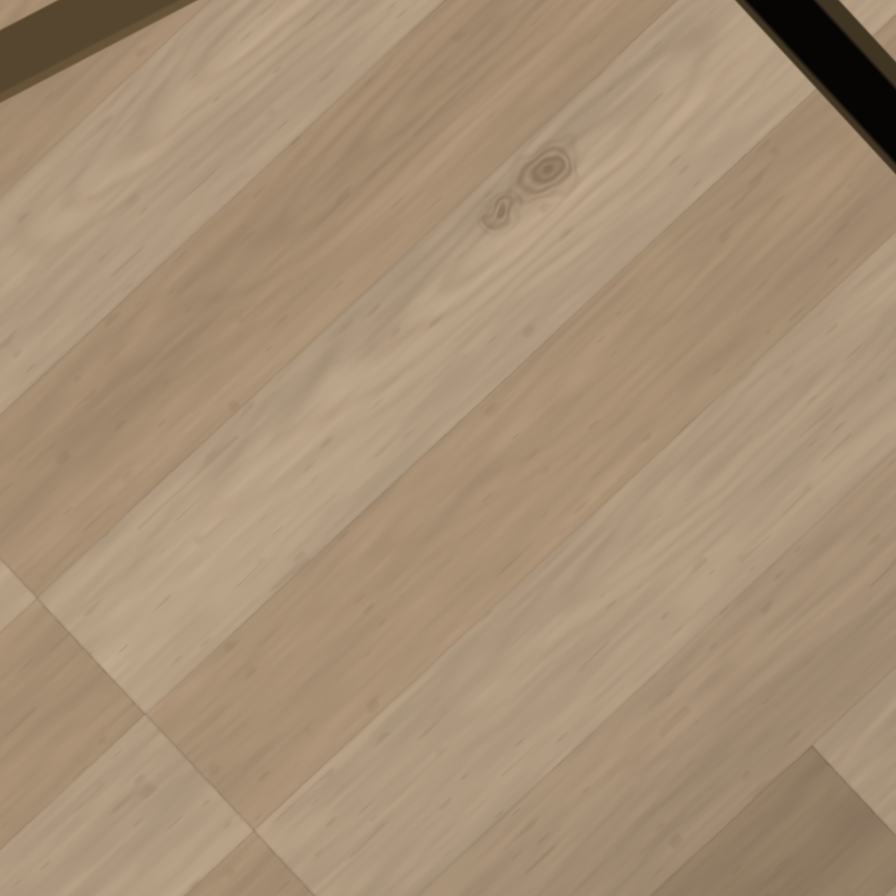
Reproduce this texture procedurally as a three.js fragment shader.

```glsl
// Pale oak floor planks laid on a diagonal, with a knot and two dark bars across the top corners.
varying vec2 vUv;

const vec2 GRAIN_DIR = vec2(0.731, 0.682);
const float PLANK_WIDTH = 0.1775;
const float FIRST_SEAM = -0.14;
const vec3 OAK_LIGHT = vec3(0.695, 0.612, 0.512);
const vec3 OAK_DARK = vec3(0.635, 0.541, 0.437);
const vec3 OAK_SHADE = vec3(0.48, 0.38, 0.29);
const vec3 BRONZE = vec3(0.33, 0.27, 0.18);
const vec3 BLACK = vec3(0.025, 0.018, 0.01);

float hash(vec2 p) {
  p = fract(p * vec2(0.1031, 0.1130));
  p += dot(p, p.yx + 33.33);
  return fract((p.x + p.y) * p.x * 43.7);
}

float noise(vec2 p) {
  vec2 i = floor(p);
  vec2 f = fract(p);
  f = f * f * (3.0 - 2.0 * f);
  return mix(mix(hash(i), hash(i + vec2(1.0, 0.0)), f.x),
             mix(hash(i + vec2(0.0, 1.0)), hash(i + vec2(1.0, 1.0)), f.x), f.y);
}

float band(float x, float lo, float hi, float soft) {
  return smoothstep(lo - soft, lo + soft, x) * (1.0 - smoothstep(hi - soft, hi + soft, x));
}

// Elongated growth rings around the heart of one plank
float growthRings(vec2 q, vec2 heart, float seed) {
  vec2 d = (q - heart) * vec2(0.13, 1.0);
  float warp = noise(q * vec2(5.0, 16.0) + seed) * 0.018 + noise(q * vec2(16.0, 45.0) + seed) * 0.005;
  float rings = 0.5 + 0.5 * sin((length(d) + warp) * 430.0);
  return rings * rings * (1.0 - smoothstep(0.035, 0.11, length(d)));
}

// Streaks along the grain, from broad bands down to fine pores
float streaks(vec2 q, float seed) {
  q.y += 0.012 * noise(q * vec2(3.0, 5.0) + seed);
  float broad = noise(q * vec2(1.6, 24.0) + seed) - 0.5;
  float middle = noise(q * vec2(5.0, 75.0) + seed * 2.0) - 0.5;
  float fine = noise(q * vec2(20.0, 190.0) + seed * 3.0) - 0.5;
  return broad * 0.085 + middle * 0.055 + fine * 0.055;
}

// Swirled dark knot; returns the shading amount
float knot(vec2 q, vec2 centre, float radius) {
  vec2 d = (q - centre) * vec2(1.0, 1.45);
  float r = length(d) / radius + 0.45 * (noise(q * 65.0) - 0.5);
  float swirl = 0.5 + 0.5 * sin(r * 19.0 + 4.0 * noise(q * 45.0));
  float core = 1.0 - smoothstep(0.0, 0.55, r);
  return (1.0 - smoothstep(0.6, 1.15, r)) * (0.16 + 0.38 * swirl) + 0.4 * core;
}

vec3 planks(vec2 p) {
  vec2 q = vec2(dot(p, GRAIN_DIR), dot(p, vec2(-GRAIN_DIR.y, GRAIN_DIR.x)));
  float across = (q.y - FIRST_SEAM) / PLANK_WIDTH;
  float row = floor(across);
  float joint = row < -2.5 ? 0.777 : 0.257;
  float piece = step(q.x, joint);
  float seed = 17.0 * hash(vec2(row + 31.0, piece * 7.0 + 5.0)) + row * 3.0 + 40.0;

  // Plank tone alternates by row and flips beyond each joint
  float dark = mod(row + piece + 1.0, 2.0);
  dark = dark * (row < -1.5 && piece < 0.5 ? 0.4 : 0.85) + 0.15 * hash(vec2(seed, 3.0));
  vec3 col = mix(OAK_LIGHT, OAK_DARK, dark);
  col *= row < -2.5 && piece > 0.5 ? 0.91 : 1.0;

  // Grain and rings
  col *= 1.0 + streaks(q, seed);
  float middle = FIRST_SEAM + (row + 0.68) * PLANK_WIDTH;
  float rings = growthRings(q, vec2(1.0, middle), seed);
  col = mix(col, OAK_SHADE, rings * (row > 0.5 ? 0.15 : 0.08));
  float flecks = smoothstep(0.86, 0.96, noise(q * vec2(28.0, 140.0) + seed * 5.0));
  col = mix(col, OAK_SHADE, flecks * 0.17);

  // Large and small knot on one grain line
  for (int i = 0; i < 2; i++) {
    float k = float(i);
    float shade = knot(q, vec2(1.0 - 0.072 * k, 0.176), 0.046 - 0.019 * k);
    col = mix(col, OAK_SHADE * 0.94, shade * 0.75);
  }

  // Thin shadows in the seams
  float edge = min(fract(across), 1.0 - fract(across)) * PLANK_WIDTH;
  float seam = 0.05 * (1.0 - smoothstep(0.0, 0.003, edge));
  seam += 0.08 * (1.0 - smoothstep(0.0, 0.003, abs(q.x - joint)));
  return col * (1.0 - seam);
}

vec3 scene(vec2 p) {
  vec3 col = planks(p);
  // Bronze bar, top left, with a lighter lower lip
  float left = dot(p, vec2(-0.462, 0.887));
  vec3 bronze = mix(BRONZE * 1.2, BRONZE, smoothstep(0.792, 0.797, left));
  col = mix(col, bronze, band(left, 0.785, 0.857, 0.0015));
  // Black bar, top right, with brown rims
  float right = dot(p, vec2(0.735, 0.678));
  vec3 bar = mix(BRONZE * 0.75, BLACK, band(right, 1.289, 1.346, 0.003));
  return mix(col, bar, band(right, 1.281, 1.366, 0.0015));
}

void main() {
  // Four samples soften every edge
  vec3 sum = vec3(0.0);
  for (int i = 0; i < 4; i++) {
    vec2 offset = vec2(mod(float(i), 2.0), floor(float(i) * 0.5)) - 0.5;
    sum += scene(vUv + offset * 0.001);
  }
  float light = 1.02 - 0.06 * smoothstep(0.5, 1.3, vUv.x + 0.5 - vUv.y);
  gl_FragColor = vec4(sum * 0.25 * light, 1.0);
}
```
